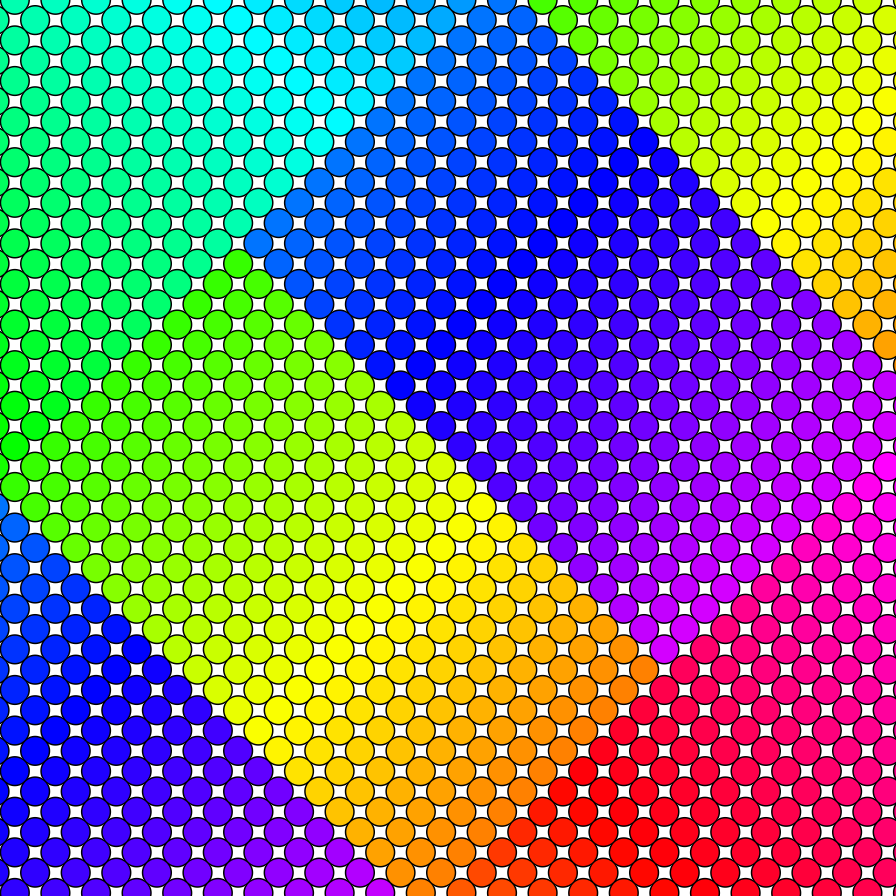
Reproduce this pattern procedurally as a three.js fragment shader.

```glsl
// Outlined discs packed on a diagonal lattice, with white gaps between them.
// Each disc takes one flat hue, evaluated at its centre from a wheel that is
// folded into alternating diagonal bands and two end zones.

varying vec2 vUv;

const float REPEATS = 22.07;              // discs across and down, per lattice row
const vec2 LATTICE_SHIFT = vec2(0.29, 0.37); // disc centres, in cells from the middle
const float DISC_RADIUS = 0.5;            // in cells, so that neighbours touch
const float LINE_WIDTH = 0.052;           // in cells
const float BAND_WIDTH = 0.566;           // measured across the diagonal
const float BAND_REACH = 0.475;           // half length of a band along the diagonal
const float HUE_SLOPE = 85.0;             // degrees per unit
const float WARM_HUE = 70.0;
const float TEAL_HUE = 160.0;
const float COOL_HUE = 250.0;
const float ROSE_HUE = 340.0;
const vec3 GAP_COLOR = vec3(1.0);
const vec3 LINE_COLOR = vec3(0.0);

// Fully saturated colour for a hue in degrees
vec3 hueToRgb(float degrees360) {
  vec3 phase = fract(degrees360 / 360.0 + vec3(0.0, 2.0, 1.0) / 3.0);
  return clamp(abs(phase * 6.0 - 3.0) - 1.0, 0.0, 1.0);
}

// Hue by zone: x runs down the diagonal, y runs across it
float zoneHue(vec2 diagonal) {
  if (diagonal.x < -BAND_REACH) return TEAL_HUE + HUE_SLOPE * diagonal.y;
  if (diagonal.x > BAND_REACH) return ROSE_HUE - HUE_SLOPE * diagonal.y;
  float isWarm = mod(floor(diagonal.y / BAND_WIDTH), 2.0);
  return isWarm > 0.5 ? WARM_HUE - HUE_SLOPE * diagonal.x
                      : COOL_HUE + HUE_SLOPE * diagonal.x;
}

// Share of a pixel lying inside a signed distance
float coverage(float dist, float pixel) {
  return clamp(0.5 - dist / pixel, 0.0, 1.0);
}

void main() {
  // Diagonal lattice
  vec2 p = vUv - 0.5;
  vec2 cell = vec2(p.x - p.y, p.x + p.y) * REPEATS - LATTICE_SHIFT;
  vec2 cellId = floor(cell + 0.5);
  vec2 discCentre = (cellId + LATTICE_SHIFT) / REPEATS;

  // Disc and its outline
  float dist = length(cell - cellId) - DISC_RADIUS;
  float pixel = fwidth(vUv.x) * REPEATS * sqrt(2.0);
  vec3 color = mix(GAP_COLOR, LINE_COLOR, coverage(dist - 0.5 * LINE_WIDTH, pixel));
  color = mix(color, hueToRgb(zoneHue(discCentre)), coverage(dist + 0.5 * LINE_WIDTH, pixel));

  gl_FragColor = vec4(color, 1.0);
}
```
